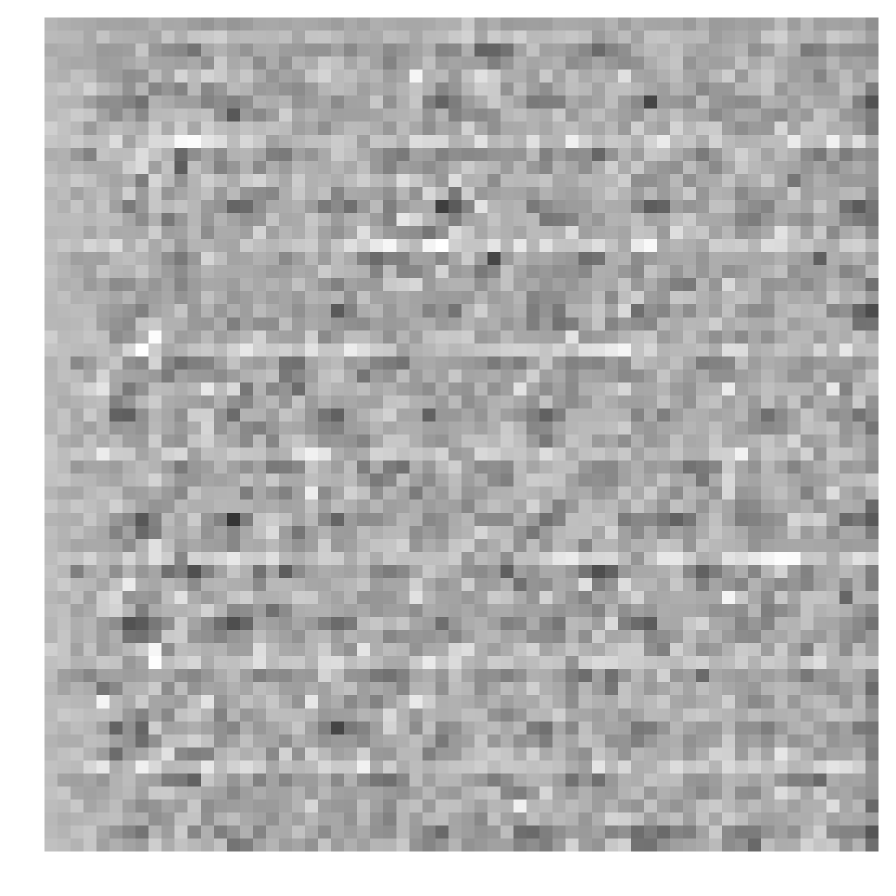
A Shadertoy shader for this texture:

```glsl
// Grey mosaic of 64 by 64 flat cells on a white page.
// A staggered lattice of dark dashes and pale bands, repeating every
// eight cells, is mixed with gradient noise and per-cell grain.

float hash(vec2 p) {
    vec3 q = fract(p.xyx * vec3(0.1031, 0.1030, 0.0973));
    q += dot(q, q.yzx + 33.33);
    return fract((q.x + q.y) * q.z);
}

vec2 gradientAt(vec2 p) {
    float angle = 6.2832 * hash(p + 17.0);
    return vec2(cos(angle), sin(angle));
}

float gradientNoise(vec2 p) {
    vec2 i = floor(p), f = fract(p);
    vec2 u = f * f * f * (f * (f * 6.0 - 15.0) + 10.0);
    vec2 e = vec2(1.0, 0.0);
    float low = mix(dot(gradientAt(i), f), dot(gradientAt(i + e), f - e), u.x);
    float high = mix(dot(gradientAt(i + e.yx), f - e.yx),
                     dot(gradientAt(i + 1.0), f - 1.0), u.x);
    return mix(low, high, u.y);
}

// Soft dash, wider than tall, repeated every eight cells
float dash(vec2 cell, vec2 centre) {
    vec2 d = mod(cell - centre + 4.0, 8.0) - 4.0;
    float strength = 0.55 + 0.9 * hash(cell + 71.0);
    return strength * exp(-d.x * d.x / 2.2 - pow(d.y - 0.2, 2.0) / 0.7);
}

// Single cell picked out once in every eight by eight block
float dot8(vec2 cell, float place) {
    vec2 d = abs(mod(cell - place + 4.0, 8.0) - 4.0);
    return 1.0 - step(0.5, max(d.x, d.y));
}

// Grey of one cell, counted from the upper left
float cellGrey(vec2 cell) {
    float grain = hash(cell + 3.0) + hash(cell + 191.0) - 1.0;
    float drift = gradientNoise(cell * vec2(0.43, 0.61) + 5.3);
    float patches = gradientNoise(cell * 0.09 + 2.7);

    // Lattice: dark dashes, pale bands and bright cells
    float dark = dash(cell, vec2(6.0)) + 0.8 * dash(cell, vec2(2.0));
    float band = 1.0 - step(0.5, abs(mod(cell.y, 8.0) - 1.0));
    float spark = (dot8(cell, 0.0) + dot8(cell, 4.0)) * hash(cell + 43.0);
    float tone = 0.16 * grain + 0.2 * drift;
    tone += 0.11 * band + 0.25 * spark - 0.25 * dark;
    tone *= 1.0 + 0.7 * patches;

    // Calm margins at the left and top, darker last column
    float calm = smoothstep(-1.0, 5.0, cell.x) * smoothstep(-2.0, 4.0, cell.y);
    float base = mix(0.73, 0.675, smoothstep(0.0, 5.0, cell.x));
    base -= 0.03 * (1.0 - smoothstep(0.0, 3.0, cell.y));
    base -= 0.1 * step(62.5, cell.x);
    return clamp(base + tone * mix(0.2, 1.0, calm), 0.0, 1.0);
}

float pageGrey(vec2 uv) {
    vec2 panel = (uv - 0.0495) / 0.931;
    vec2 inside = step(vec2(0.0), panel) * step(panel, vec2(1.0));
    vec2 cell = floor(vec2(panel.x, 1.0 - panel.y) * 64.0);
    return mix(1.0, cellGrey(cell), inside.x * inside.y);
}

void mainImage(out vec4 fragColor, in vec2 fragCoord) {
    // Four samples per pixel smooth the cell edges
    float grey = 0.0;
    for (int k = 0; k < 4; k++) {
        vec2 shift = vec2(k % 2, k / 2) * 0.5 - 0.25;
        grey += 0.25 * pageGrey((fragCoord + shift) / iResolution.xy);
    }
    fragColor = vec4(vec3(grey), 1.0);
}
```
